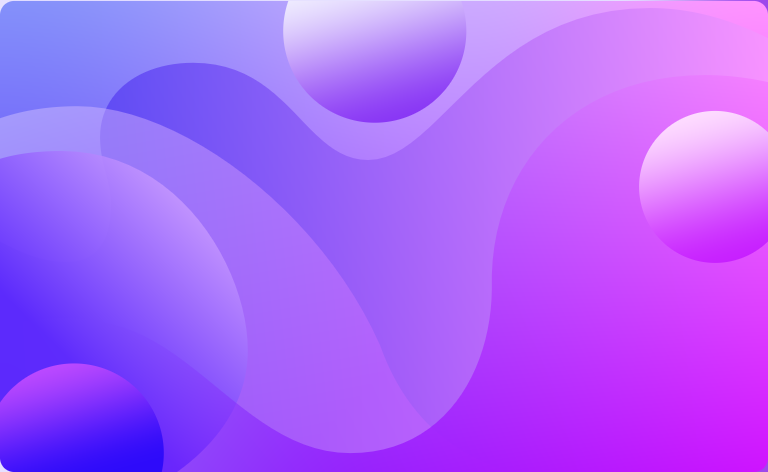
Give the GLSL for this background, as a Shadertoy shader.

```glsl
struct Path { vec2 pen; float dist; float side; };

Path moveTo(vec2 start) { return Path(start, 1e4, -1.0); }

// Cubic segment: tracks the nearest distance and the parity of crossings above p
void curveTo(inout Path path, vec2 p, vec2 b, vec2 c, vec2 d) {
    vec2 a = path.pen;
    for (int i = 1; i <= 24; i++) {
        float t = float(i) / 24.0, s = 1.0 - t;
        vec2 next = s * s * s * a + 3.0 * s * t * (s * b + t * c) + t * t * t * d;
        vec2 from = p - path.pen, along = next - path.pen;
        float h = clamp(dot(from, along) / dot(along, along), 0.0, 1.0);
        path.dist = min(path.dist, length(from - h * along));
        if ((path.pen.x <= p.x) != (next.x <= p.x)
            && path.pen.y + along.y * from.x / along.x > p.y) path.side = -path.side;
        path.pen = next;
    }
}

// Antialiased coverage of a signed distance, positive inside
float cover(float dist) { return clamp(0.5 + dist * iResolution.y / 100.0, 0.0, 1.0); }
float cover(Path path) { return cover(path.dist * path.side); }

float upperWave(vec2 p) {
    Path w = moveTo(vec2(-2, 50));
    curveTo(w, p, vec2(3, 47), vec2(8.5, 44.5), vec2(14, 44.5));
    curveTo(w, p, vec2(20.8, 44.5), vec2(23.5, 49.2), vec2(23.5, 56.6));
    curveTo(w, p, vec2(23.5, 61.9), vec2(21.2, 65), vec2(21.2, 71));
    curveTo(w, p, vec2(21.2, 80.5), vec2(29.7, 86.7), vec2(40.9, 86.7));
    curveTo(w, p, vec2(61.4, 86.7), vec2(64.6, 66.1), vec2(78, 66.1));
    curveTo(w, p, vec2(93.2, 66.1), vec2(102.8, 98.3), vec2(137.7, 98.3));
    curveTo(w, p, vec2(148.3, 98.3), vec2(157.8, 94.9), vec2(167.4, 89.4));
    return cover(w);
}

float lowerWave(vec2 p) {
    Path w = moveTo(vec2(-2, 30.5));
    curveTo(w, p, vec2(6.4, 32.6), vec2(14.8, 33.3), vec2(21.2, 31.8));
    curveTo(w, p, vec2(41.3, 29), vec2(53, 4), vec2(74.2, 4));
    curveTo(w, p, vec2(94.3, 4), vec2(104, 21.6), vec2(104.2, 38.6));
    curveTo(w, p, vec2(103.4, 64), vec2(120.8, 84.1), vec2(149.4, 84.1));
    curveTo(w, p, vec2(155.7, 84.1), vec2(162, 83), vec2(167.4, 81.4));
    return cover(w);
}

float hill(vec2 p) {
    Path w = moveTo(vec2(-2, 74.2));
    curveTo(w, p, vec2(4.2, 76.7), vec2(10.6, 77.5), vec2(16.5, 77.5));
    curveTo(w, p, vec2(38.1, 77.5), vec2(67.8, 55.5), vec2(80.5, 26.9));
    curveTo(w, p, vec2(85.8, 12.1), vec2(95.3, 3.6), vec2(110.2, -0.8));
    return cover(w);
}

float blob(vec2 p) {
    Path w = moveTo(vec2(-2, 65.7));
    curveTo(w, p, vec2(3.2, 67.6), vec2(8.5, 68), vec2(13.1, 68));
    curveTo(w, p, vec2(38.1, 68), vec2(52.5, 42.8), vec2(52.5, 25.8));
    curveTo(w, p, vec2(52.5, 15.3), vec2(46.6, 5.7), vec2(35, -1.7));
    return cover(w);
}

// Ball with a slanted gradient between two depths along its radius
void ball(inout vec3 color, vec2 p, vec2 center, float radius, vec2 range, vec3 top, vec3 bottom) {
    vec2 q = (p - center) / radius;
    float t = smoothstep(range.x, range.y, dot(q, vec2(0.26, -0.96)));
    color = mix(color, mix(top, bottom, t), cover(radius - length(p - center)));
}

void mainImage(out vec4 fragColor, in vec2 fragCoord) {
    // The canvas is 100 units high
    vec2 p = fragCoord * 100.0 / iResolution.y;
    vec2 uv = fragCoord / iResolution.xy;
    float width = 100.0 * iResolution.x / iResolution.y;

    // Sky
    vec3 color = mix(vec3(0.52, 0.57, 0.98), vec3(0.80, 0.67, 1.0), smoothstep(0.0, 0.62, uv.x));
    color = mix(color, vec3(1.0, 0.58, 1.0), smoothstep(0.6, 1.0, uv.x));
    color -= vec3(0.2, 0.48, 0.0) * (1.0 - uv.y);

    // Large wave
    float across = (uv.x - 0.2) / 0.77;
    vec3 wave = mix(vec3(0.42, 0.32, 0.96), vec3(0.95, 0.56, 1.0), across);
    wave.g -= 0.09 * (0.8 - uv.y);
    color = mix(color, wave, upperWave(p));

    // Translucent hill
    vec3 lilac = mix(vec3(0.85, 0.85, 1.0), vec3(0.78, 0.39, 1.0), clamp((p.x + 100.0 - p.y) / 160.0, 0.0, 1.0));
    color = mix(color, lilac, 0.47 * hill(p));

    // Glowing blob, brightest at its upper right
    float glow = clamp(0.0165 * (p.x + p.y - 38.5), 0.0, 1.0);
    color = mix(color, mix(vec3(0.33, 0.12, 0.99), vec3(0.80, 0.62, 1.0), glow), 0.85 * blob(p));

    // Magenta wave, fading out to the left
    vec3 low = mix(vec3(0.40, 0.18, 0.98), vec3(0.78, 0.0, 1.0), uv.x);
    vec3 high = mix(vec3(0.42, 0.48, 1.0), vec3(1.0, 0.58, 1.0), uv.x);
    color = mix(color, mix(low, high, uv.y), 0.85 * smoothstep(0.0, 80.0, p.x) * lowerWave(p));

    // Balls
    ball(color, p, vec2(79.4, 93.4), 19.4, vec2(-0.8, 1.15), vec3(0.95, 0.95, 1.0), vec3(0.53, 0.20, 0.96));
    ball(color, p, vec2(151.5, 60.4), 16.1, vec2(-1.2, 1.1), vec3(1.0, 0.88, 1.0), vec3(0.78, 0.12, 1.0));
    ball(color, p, vec2(15.7, 4.0), 19.0, vec2(-1.2, 0.35), vec3(0.76, 0.30, 1.0), vec3(0.18, 0.04, 0.98));

    // Rounded frame
    vec2 halfSize = vec2(width, 99.8) * 0.5;
    float frame = 3.0 - length(max(abs(p - halfSize) - halfSize + 3.0, 0.0));
    vec3 margin = mix(vec3(0.90, 0.88, 1.0), vec3(0.62, 0.28, 0.92), smoothstep(0.8, 1.0, uv.x));
    color = mix(margin, color, cover(frame));

    fragColor = vec4(clamp(color, 0.0, 1.0), 1.0);
}
```
